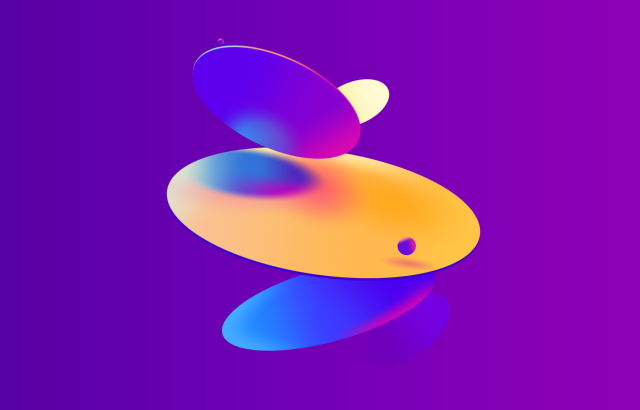
Reproduce this background procedurally as a Shadertoy shader.

```glsl
// Draws glossy tilted discs and two small spheres floating on a violet gradient.

// Point in the frame of a tilted ellipse: its edge lies at length 1.
vec2 toEllipse(vec2 p, vec2 center, vec2 radii, float angle) {
    float c = cos(angle), s = sin(angle);
    vec2 d = p - center;
    return vec2(c * d.x + s * d.y, c * d.y - s * d.x) / radii;
}

// Antialiased coverage of an ellipse, from its approximate distance.
float coverage(vec2 q, vec2 radii, float pixel) {
    float k = length(q);
    float d = (k - 1.0) * k / max(length(q / radii), 1e-4);
    return 1.0 - smoothstep(-0.75 * pixel, 0.75 * pixel, d);
}

// Soft elliptical patch: full inside, fading over the outer part.
float patchMask(vec2 p, vec2 center, vec2 radii, float angle, float softness) {
    float k = length(toEllipse(p, center, radii, angle));
    return 1.0 - smoothstep(1.0 - softness, 1.0 + 0.3 * softness, k);
}

vec3 backgroundColor(vec2 uv) {
    vec3 c = mix(vec3(0.34, 0.0, 0.65), vec3(0.56, 0.0, 0.71), uv.x);
    return c + vec3(0.0, 0.0, 0.03) * sin(3.14159 * uv.x);
}

vec3 lowerDiscColor(vec2 q) {
    vec3 c = mix(vec3(0.13, 0.53, 1.0), vec3(0.24, 0.22, 1.0), smoothstep(-0.75, 0.05, q.x));
    c = mix(c, vec3(0.30, 0.0, 0.94), smoothstep(-0.1, 0.65, q.x + 0.15 * q.y));
    float edge = smoothstep(0.62, 1.0, length(q));
    c = mix(c, vec3(0.33, 0.74, 1.0), 0.7 * edge * smoothstep(-0.2, -0.9, q.x));
    float lowerRight = smoothstep(-0.1, 0.45, q.x) * smoothstep(0.1, -0.6, q.y);
    return mix(c, vec3(0.78, 0.02, 0.73), edge * lowerRight);
}

vec3 mainDiscColor(vec2 p, vec2 q) {
    // Warm base: pale peach on the left, saturated orange on the right
    vec3 c = mix(vec3(0.98, 0.76, 0.58), vec3(1.0, 0.72, 0.31), smoothstep(-0.9, 0.35, q.x));
    c = mix(c, vec3(1.0, 0.77, 0.27), smoothstep(0.3, 0.95, q.x));
    c = mix(c, vec3(1.0, 0.65, 0.08), 0.8 * patchMask(p, vec2(0.955, 0.505), vec2(0.17, 0.08), -0.3, 1.0));
    c = mix(c, vec3(0.88, 0.89, 0.82), smoothstep(-0.6, -1.0, q.x - 0.25 * q.y));

    // Bright upper rim and the pink halo of the reflection
    float rim = smoothstep(0.70, 1.0, length(q)) * smoothstep(0.2, 0.8, q.y);
    c = mix(c, vec3(1.0, 0.93, 0.66), 0.9 * rim * smoothstep(0.75, 0.1, q.x));
    c = mix(c, vec3(1.0, 0.30, 0.42), 0.85 * patchMask(p, vec2(0.765, 0.545), vec2(0.125, 0.08), -0.35, 1.0));
    c = mix(c, vec3(0.95, 0.55, 0.66), 0.6 * patchMask(p, vec2(0.60, 0.528), vec2(0.20, 0.045), -0.06, 1.0));

    // Cool reflection: cyan, then blue, with a violet tip
    vec3 cool = mix(vec3(0.62, 0.82, 0.86), vec3(0.20, 0.45, 0.85), smoothstep(0.44, 0.61, p.x));
    cool = mix(cool, vec3(0.31, 0.16, 0.74), smoothstep(0.62, 0.73, p.x));
    float low = smoothstep(0.575, 0.525, p.y + 0.1 * (p.x - 0.7));
    cool = mix(cool, vec3(0.73, 0.02, 0.75), low * smoothstep(0.50, 0.72, p.x));
    float reflection = patchMask(p, vec2(0.598, 0.578), vec2(0.19, 0.062), -0.13, 0.30);
    c = mix(c, cool, reflection * smoothstep(0.41, 0.53, p.x));

    // Contact shadow of the sphere
    return mix(c, vec3(0.93, 0.42, 0.45), 0.75 * patchMask(p, vec2(0.998, 0.357), vec2(0.065, 0.014), -0.14, 1.0));
}

vec3 upperDiscColor(vec2 p, vec2 q) {
    vec3 c = mix(vec3(0.37, 0.0, 0.93), vec3(0.52, 0.0, 0.82), smoothstep(-0.5, 0.45, q.x));
    c = mix(c, vec3(0.86, 0.03, 0.69), smoothstep(0.35, 1.1, q.x - 0.3 * q.y));
    float glow = patchMask(p, vec2(0.638, 0.655), vec2(0.105, 0.085), -0.65, 0.55);
    vec3 glowColor = mix(vec3(0.22, 0.52, 0.93), vec3(0.47, 0.20, 0.80), smoothstep(0.58, 0.73, p.x));
    return mix(c, glowColor, glow * smoothstep(0.78, 0.66, p.y));
}

vec3 sphereColor(vec2 q) {
    vec3 c = mix(vec3(0.40, 0.05, 0.86), vec3(0.84, 0.10, 0.66), smoothstep(0.0, 0.9, q.x + 0.3 * q.y));
    return mix(c, vec3(0.98, 0.55, 0.52), smoothstep(0.45, 1.0, q.y - 0.4 * q.x));
}

void mainImage(out vec4 fragColor, in vec2 fragCoord) {
    float pixel = 1.0 / iResolution.y;
    vec2 p = (fragCoord - 0.5 * iResolution.xy) * pixel + vec2(0.7805, 0.5);
    vec3 color = backgroundColor(fragCoord / iResolution.xy);

    // Small violet disc, far below
    vec2 radii = vec2(0.1224, 0.0646);
    vec2 q = toEllipse(p, vec2(0.992, 0.195), radii, 0.636);
    vec3 violet = mix(vec3(0.43, 0.0, 0.72), vec3(0.46, 0.0, 0.88), smoothstep(-0.8, 0.7, q.x));
    color = mix(color, violet, coverage(q, radii, pixel));

    // Blue disc below
    radii = vec2(0.268, 0.0894);
    q = toEllipse(p, vec2(0.801, 0.256), radii, 0.266);
    color = mix(color, lowerDiscColor(q), coverage(q, radii, pixel));

    // Main disc with a dark blue underside
    radii = vec2(0.3854, 0.1515);
    vec2 center = vec2(0.789, 0.481);
    q = toEllipse(p, center - vec2(0.001, 0.006), radii, -0.142);
    color = mix(color, vec3(0.24, 0.0, 0.80), coverage(q, radii, pixel));
    q = toEllipse(p, center, radii, -0.142);
    color = mix(color, mainDiscColor(p, q), coverage(q, radii, pixel));

    // Pale yellow disc, behind the upper disc
    radii = vec2(0.0895, 0.052);
    q = toEllipse(p, vec2(0.864, 0.748), radii, 0.386);
    vec3 cream = mix(vec3(1.0, 0.95, 0.65), vec3(1.0, 0.98, 0.82), smoothstep(-0.5, 0.6, q.x));
    color = mix(color, cream, coverage(q, radii, pixel));

    // Upper disc with a bright iridescent rim
    radii = vec2(0.2199, 0.1092);
    center = vec2(0.674, 0.749);
    q = toEllipse(p, center + vec2(0.001, 0.004), radii, -0.44);
    vec3 rim = mix(vec3(0.60, 0.85, 0.95), vec3(0.98, 0.55, 0.50), smoothstep(-0.85, -0.35, q.x));
    rim = mix(rim, vec3(0.85, 0.05, 0.62), smoothstep(-0.2, 0.5, q.x));
    color = mix(color, rim, coverage(q, radii, pixel));
    q = toEllipse(p, center, radii, -0.44);
    color = mix(color, upperDiscColor(p, q), coverage(q, radii, pixel));

    // Two spheres: one resting on the main disc, one tiny at the top
    for (int i = 0; i < 2; i++) {
        radii = vec2(i == 0 ? 0.0224 : 0.0078);
        q = toEllipse(p, i == 0 ? vec2(0.992, 0.400) : vec2(0.5386, 0.898), radii, 0.0);
        color = mix(color, sphereColor(q), coverage(q, radii, pixel));
    }
    fragColor = vec4(color, 1.0);
}
```
